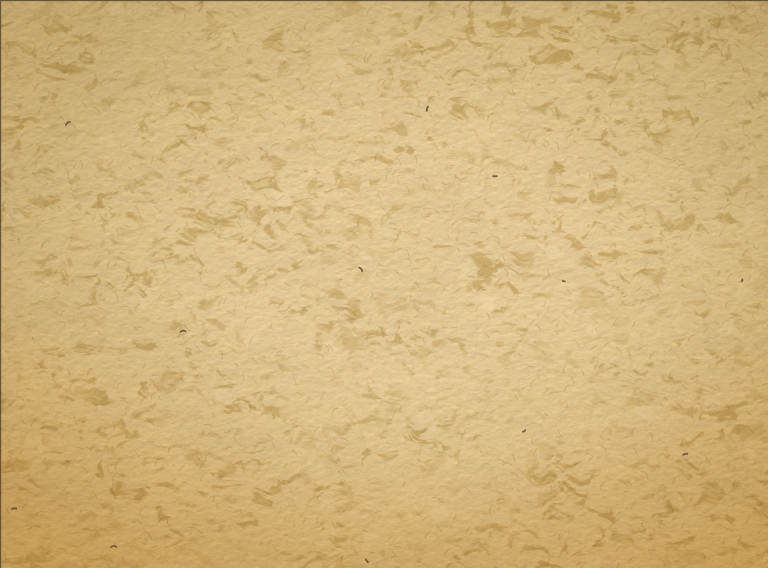
A Shadertoy shader for this texture:

```glsl
float hash(vec2 p) {
    vec3 q = fract(vec3(p.xyx) * 0.1031);
    q += dot(q, q.yzx + 33.33);
    return fract((q.x + q.y) * q.z);
}

vec2 hash2(vec2 p) {
    return vec2(hash(p + 17.3), hash(p + 61.7));
}

float noise(vec2 p) {
    vec2 cell = floor(p), f = fract(p);
    f = f * f * (3.0 - 2.0 * f);
    float low = mix(hash(cell), hash(cell + vec2(1, 0)), f.x);
    float high = mix(hash(cell + vec2(0, 1)), hash(cell + vec2(1, 1)), f.x);
    return mix(low, high, f.y);
}

float fbm(vec2 p, int octaves) {
    float sum = 0.0, weight = 0.5, total = 0.0;
    for (int i = 0; i < octaves; i++) {
        sum += weight * noise(p);
        total += weight;
        weight *= 0.6;
        p = mat2(1.96, 0.3, -0.3, 1.96) * p + 11.7;
    }
    return sum / total;
}

// Short bent strokes, one at most per cell
float strokes(vec2 p, float size, float chance, float halfLength, float width, float soft, float seed) {
    vec2 home = floor(p / size);
    float cover = 0.0;
    for (int y = -1; y <= 1; y++)
    for (int x = -1; x <= 1; x++) {
        vec2 cell = home + vec2(x, y);
        vec2 id = cell + seed;
        vec2 shape = hash2(id + 5.0);
        vec2 q = p - (cell + hash2(id)) * size;
        float angle = (shape.x - 0.5) * 2.6;
        float c = cos(angle), s = sin(angle);
        q = mat2(c, -s, s, c) * q;
        q.y += (shape.y - 0.5) * q.x * q.x / halfLength;
        q.x = max(abs(q.x) - halfLength * mix(0.3, 1.0, shape.y), 0.0);
        float ink = 1.0 - smoothstep(width - soft, width + soft, length(q));
        cover = max(cover, ink * step(hash(id + 29.0), chance));
    }
    return cover;
}

// Pale pulp flakes with ragged outlines
float flakes(vec2 p, float size, float chance, float radius, float seed) {
    p += (vec2(fbm(p * 65.0, 2), fbm(p * 65.0 + 40.0, 2)) - 0.5) * radius * 1.6;
    vec2 home = floor(p / size);
    float cover = 0.0;
    for (int y = -1; y <= 1; y++)
    for (int x = -1; x <= 1; x++) {
        vec2 cell = home + vec2(x, y);
        vec2 id = cell + seed;
        vec2 q = p - (cell + hash2(id)) * size;
        float r = radius * mix(0.35, 1.0, hash(id + 7.0));
        float body = 1.0 - smoothstep(0.7, 1.15, length(q * vec2(0.85, 1.1)) / r);
        float strength = mix(0.35, 1.0, hash(id + 13.0));
        cover = max(cover, body * strength * step(hash(id + 23.0), chance));
    }
    return cover;
}

// Aged paper tone, bright in the middle and warmer toward the bottom
vec3 paperTone(vec2 uv) {
    vec3 heart = vec3(0.885, 0.785, 0.585);
    vec3 warmRim = vec3(0.765, 0.605, 0.335);
    vec3 coolRim = vec3(0.755, 0.645, 0.415);
    float away = length((uv - vec2(0.53, 0.53)) * 1.5);
    vec3 rim = mix(warmRim, coolRim, smoothstep(0.0, 0.7, uv.y));
    return mix(heart, rim, smoothstep(0.2, 1.15, away));
}

void mainImage(out vec4 fragColor, in vec2 fragCoord) {
    vec2 uv = fragCoord / iResolution.xy;
    vec2 p = fragCoord / iResolution.y;
    float pixel = 1.0 / iResolution.y;
    vec3 color = paperTone(uv);

    // Fibrous relief lit from above
    vec2 grainScale = vec2(75.0, 125.0);
    vec2 lightStep = vec2(-0.0012, 0.0028);
    float relief = fbm(p * grainScale, 3) - fbm((p + lightStep) * grainScale, 3);
    float speckle = noise(p * vec2(230.0, 310.0)) - 0.5;
    float clouds = fbm(p * vec2(7.0, 15.0) + 3.0, 4) - 0.5;
    float flake = flakes(p, 0.075, 0.4, 0.016, 100.0);
    float grain = 0.15 * relief + 0.035 * speckle;
    color *= 1.0 + grain * (1.0 - 0.5 * flake) + 0.05 * clouds;

    // Brown wisps gathered in loose patches
    vec2 warp = vec2(noise(p * 38.0), noise(p * 38.0 + 50.0)) * 1.6;
    float wisp = smoothstep(0.52, 0.76, fbm(p * vec2(46.0, 78.0) + warp, 3));
    float patches = smoothstep(0.3, 0.68, fbm(p * vec2(9.0, 14.0) + 20.0, 3));
    float stain = wisp * mix(0.3, 1.0, patches) * (1.0 - 0.8 * flake);
    color *= mix(vec3(1.0), vec3(0.89, 0.85, 0.72), stain);

    // Fine fibres, flakes and dark flecks
    float fibre = strokes(p, 0.024, 0.5, 0.008, 0.0009, pixel * 0.8, 200.0);
    color *= mix(vec3(1.0), vec3(0.89, 0.86, 0.77), fibre * 0.8);
    color *= mix(vec3(1.0), vec3(1.025, 1.04, 1.08), flake);
    float fleck = strokes(p, 0.17, 0.32, 0.005, 0.0016, pixel * 0.7, 300.0);
    color = mix(color, vec3(0.30, 0.24, 0.14), fleck * 0.75);

    // Thin shadow along the left and top edges
    float edge = min(p.x, 1.0 - p.y);
    float shadow = 1.0 - smoothstep(0.0008, 0.0032, edge);
    color = mix(color, vec3(0.32, 0.28, 0.21), shadow * 0.85);

    fragColor = vec4(clamp(color, 0.0, 1.0), 1.0);
}
```
